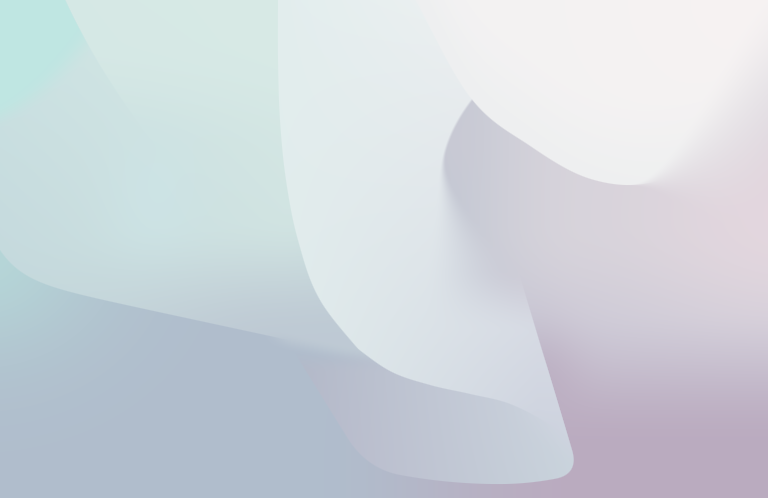
Give the GLSL for this background, as a Shadertoy shader.

```glsl
// Soft pastel backdrop: overlapping curved sheets from teal through white to mauve.
#define TEAL vec3(0.75, 0.90, 0.885)
#define MINT vec3(0.845, 0.915, 0.90)
#define SLATE vec3(0.69, 0.74, 0.80)
#define MAUVE vec3(0.73, 0.67, 0.75)
#define PEARL vec3(0.835, 0.825, 0.855)
#define BLUSH vec3(0.89, 0.84, 0.87)
#define WHITE vec3(0.95, 0.947, 0.95)
#define CORNER_ROUND 0.05
#define RIDGE_X 0.573

// Smooth curve through seven evenly spaced heights, extended straight past its ends.
float profile(float t, float k[7]) {
    float s = t * 6.0, c = clamp(s, 0.0, 6.0);
    int i = min(int(c), 5);
    float f = c - float(i), a = k[i], b = k[i + 1];
    float slopeA = i > 0 ? 0.5 * (b - k[i - 1]) : b - a;
    float slopeB = i < 5 ? 0.5 * (k[min(i + 2, 6)] - a) : b - a;
    float g = 1.0 - f;
    float h = a * (1.0 + 2.0 * f) * g * g + b * f * f * (3.0 - 2.0 * f)
            + slopeA * f * g * g - slopeB * f * f * g;
    return h + (s - c) * (s < 0.0 ? slopeA : slopeB);
}

float smoothMin(float a, float b, float k) {
    float h = max(k - abs(a - b), 0.0) / k;
    return min(a, b) - 0.25 * h * h * k;
}

// Antialiased coverage, positive d inside.
float cover(float d) {
    return clamp(0.5 + d / max(fwidth(d), 1e-5), 0.0, 1.0);
}

vec3 fourCorner(vec2 t, vec3 topL, vec3 topR, vec3 lowL, vec3 lowR) {
    t = clamp(t, 0.0, 1.0);
    return mix(mix(topL, topR, t.x), mix(lowL, lowR, t.x), t.y);
}

float glow(vec2 p, vec2 centre, vec2 radius) {
    vec2 d = (p - centre) / radius;
    return exp(-dot(d, d));
}

// Slate lower left and the pearl to mauve field on the right.
vec3 backdrop(vec2 p) {
    vec3 left = mix(SLATE, vec3(0.71, 0.84, 0.845), glow(p, vec2(-0.03, 0.5), vec2(0.17, 0.22)));
    vec3 right = mix(PEARL, vec3(0.80, 0.79, 0.84), smoothstep(0.45, 0.70, p.y));
    right = mix(right, BLUSH, glow(p, vec2(1.03, 0.43), vec2(0.2, 0.23)));
    right = mix(right, MAUVE, smoothstep(0.62, 0.90, p.y));
    right = mix(right, MAUVE, 0.7 * glow(p, vec2(0.70, 0.77), vec2(0.055, 0.11)));
    vec3 c = mix(left, right, smoothstep(0.40, 0.76, p.x));
    return mix(c, vec3(0.80, 0.79, 0.83), 0.5 * glow(p, vec2(0.59, 0.28), vec2(0.04, 0.10)));
}

// Teal and mint sheet at the upper left.
vec3 mintSheet(vec2 p) {
    vec3 c = fourCorner(p / vec2(0.37, 0.55), vec3(0.80, 0.89, 0.89), MINT,
                        vec3(0.77, 0.85, 0.865), vec3(0.81, 0.885, 0.88));
    float fold = p.x - 0.085 - 0.30 * p.y - 0.35 * p.y * p.y;
    float foldFade = 1.0 - smoothstep(0.08, 0.30, p.y);
    c = mix(c, MINT, 0.75 * cover(fold) * foldFade);
    c = mix(c, vec3(0.80, 0.895, 0.905), 0.6 * glow(p, vec2(0.20, 0.40), vec2(0.06, 0.13)));
    float tealEdge = 0.25 - p.y - 0.5 * p.x - 6.0 * p.x * p.x;
    c = mix(c, TEAL, smoothstep(-0.01, 0.04 + 0.4 * p.x, tealEdge) * (1.0 - cover(fold)));
    float shade = smoothstep(0.44, 0.69, p.y + 0.12 * (p.x - 0.3));
    return mix(c, vec3(0.745, 0.79, 0.83), shade * smoothstep(-0.1, 0.36, p.x));
}

void mainImage(out vec4 fragColor, in vec2 fragCoord) {
    // p runs left to right and top to bottom, both 0 to 1.
    vec2 p = fragCoord / iResolution.xy;
    p.y = 1.0 - p.y;
    vec3 col = backdrop(p);

    // Upper left sheet, its hem softening toward the centre.
    float hem = 0.558 + 0.332 * p.x - 0.056 * exp(-35.0 * p.x) - p.y;
    float hemSoft = smoothstep(-0.025, 0.015, hem);
    float mint = mix(cover(hem), hemSoft, smoothstep(0.34, 0.38, p.x));
    col = mix(col, mintSheet(p), mint * step(p.x, 0.5));

    // Shared outline of the central sheet and its turned-up lower fold.
    float rightSide = 1.54 * (0.698 + 0.1945 * (p.y - 0.663) - p.x);
    float bottom = 0.972 - 1.1 * (p.x - 0.65) * (p.x - 0.65) * step(p.x, 0.65)
                 - 2.0 * pow(max(p.x - 0.65, 0.0), 2.0) - p.y;
    float outline = smoothMin(rightSide, bottom, CORNER_ROUND);

    // Lower fold.
    float foldLeft = 1.3 * (p.x - 0.388 - 0.402 * (p.y - 0.719));
    float foldShape = smoothMin(outline, foldLeft, CORNER_ROUND);
    vec3 foldCol = fourCorner((p - vec2(0.39, 0.72)) / vec2(0.35, 0.25),
        vec3(0.70, 0.725, 0.785), vec3(0.81, 0.835, 0.875),
        vec3(0.715, 0.72, 0.79), vec3(0.785, 0.825, 0.86));
    col = mix(col, foldCol, cover(foldShape) * smoothstep(0.70, 0.75, p.y));

    // Central sheet: crisp left and lower rim, right side fading into the pearl field.
    float leftRim = p.x - profile(p.y / 0.723,
        float[7](0.362, 0.362, 0.3646, 0.3724, 0.388, 0.4167, 0.478));
    float lowerRim = profile((p.x - 0.4557) / 0.3125,
        float[7](0.689, 0.745, 0.773, 0.791, 0.811, 0.853, 0.914)) - p.y;
    float rise = max(0.36 - p.y, 0.0) / 0.16;
    float ridge = p.x - RIDGE_X - 0.04 * rise * rise;
    float fadeWidth = mix(0.004, 0.14, smoothstep(0.30, 0.68, p.y));
    float ridgeFade = 1.0 - smoothstep(-0.2 * fadeWidth, fadeWidth, ridge);
    float rightMask = mix(ridgeFade, cover(outline), smoothstep(0.54, 0.67, p.y));
    float rimFade = mix(cover(lowerRim), smoothstep(-0.06, 0.03, lowerRim), smoothstep(0.66, 0.74, p.x));
    vec3 sheet = fourCorner((p - vec2(0.36, 0.0)) / vec2(0.34, 0.85),
        vec3(0.885, 0.93, 0.93), vec3(0.945, 0.945, 0.95),
        vec3(0.88, 0.925, 0.925), vec3(0.81, 0.83, 0.875));
    col = mix(col, sheet, cover(leftRim) * rimFade * rightMask);

    // White sheet at the upper right, its edge dissolving into blush.
    float whiteEdge = profile((p.x - 0.534) / 0.4688,
        float[7](-0.02, 0.195, 0.293, 0.359, 0.367, 0.307, 0.185)) - p.y;
    float blur = 0.22 * smoothstep(0.82, 1.0, p.x);
    float whiteMask = mix(cover(whiteEdge), smoothstep(-blur - 0.002, blur + 0.002, whiteEdge),
                          smoothstep(0.80, 0.86, p.x));
    vec3 white = mix(vec3(0.93, 0.937, 0.94), WHITE, smoothstep(0.0, 0.2, whiteEdge));
    white = mix(white, vec3(0.965, 0.95, 0.95), glow(p, vec2(1.0, 0.0), vec2(0.25, 0.3)));
    col = mix(col, white, whiteMask);

    fragColor = vec4(col, 1.0);
}
```
